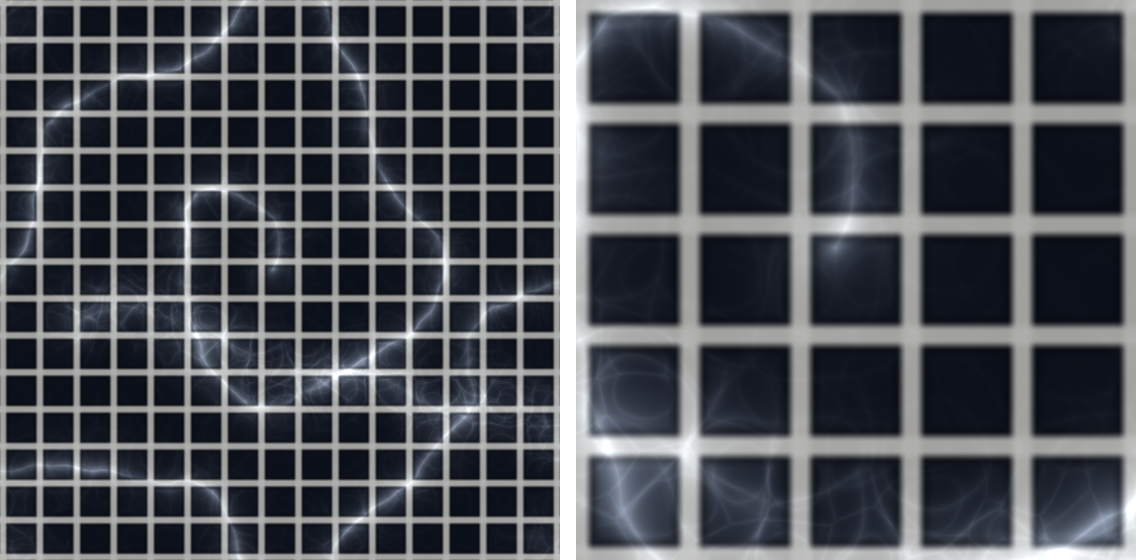
Left: the whole. Right: its middle third, enlarged.
A WebGL 2 fragment shader for this pattern:

```glsl
#version 300 es
precision highp float;
// A soft grey lattice of 15 by 15 dark cells, crossed by pale glowing filaments.
// Filaments are quadratic splines with an exponential glow; cellular noise adds
// thin arcs and webs where the haze is dense.

uniform vec2 u_resolution;
out vec4 fragColor;

// Lattice
const float PITCH = 0.06597;
const float LINE_CORE = 0.0025;
const float LINE_EDGE = 0.0092;
const float RIM_WIDTH = 0.014;
const float RIM_SHADE = 0.35;
const vec3 CELL_COLOR = vec3(0.040, 0.057, 0.095);
const vec3 LINE_COLOR = vec3(0.625, 0.625, 0.615);

// Filaments
const vec3 GLOW_COLOR = vec3(0.88, 0.93, 1.0);
const float CORE_WIDTH = 0.007;
const float HALO_WIDTH = 0.030;
const float CORE_GAIN = 0.33;
const float HALO_GAIN = 0.14;
const float WISP_SCALE = 13.0;
const float WISP_GAIN = 0.30;
const int SPLINE_STEPS = 4;

// Spline controls, one strand each
const vec2 UPPER_LEFT[8] = vec2[8](vec2(0.46, 1.08), vec2(0.42, 0.95), vec2(0.34, 0.88), vec2(0.20, 0.86),
    vec2(0.07, 0.78), vec2(0.07, 0.64), vec2(0.04, 0.54), vec2(-0.06, 0.45));
const vec2 OUTER_HOOK[8] = vec2[8](vec2(0.57, 1.06), vec2(0.595, 0.93), vec2(0.66, 0.83), vec2(0.66, 0.69),
    vec2(0.77, 0.60), vec2(0.81, 0.50), vec2(0.72, 0.39), vec2(0.60, 0.33));
const vec2 INNER_HOOK[8] = vec2[8](vec2(0.72, 0.39), vec2(0.60, 0.33), vec2(0.47, 0.25), vec2(0.35, 0.36),
    vec2(0.33, 0.50), vec2(0.33, 0.68), vec2(0.52, 0.63), vec2(0.46, 0.41));
const vec2 LOWER_RIGHT[8] = vec2[8](vec2(0.58, -0.06), vec2(0.60, 0.05), vec2(0.73, 0.13), vec2(0.78, 0.21),
    vec2(0.86, 0.28), vec2(0.82, 0.40), vec2(0.90, 0.47), vec2(1.10, 0.51));
const vec2 LOWER_LEFT[8] = vec2[8](vec2(-0.06, 0.16), vec2(0.05, 0.16), vec2(0.13, 0.175), vec2(0.25, 0.14),
    vec2(0.35, 0.145), vec2(0.40, 0.09), vec2(0.43, 0.03), vec2(0.44, -0.07));
const vec2 HAZE_BAND[8] = vec2[8](vec2(0.08, 0.40), vec2(0.20, 0.46), vec2(0.36, 0.42), vec2(0.50, 0.32),
    vec2(0.68, 0.34), vec2(0.78, 0.26), vec2(0.93, 0.30), vec2(1.07, 0.12));

vec2 hash2(vec2 p) {
    vec3 q = fract(p.xyx * vec3(0.1031, 0.1030, 0.0973));
    q += dot(q, q.yzx + 33.33);
    return fract((q.xx + q.yz) * q.zy);
}

// Distances to the nearest and second nearest cell points
vec2 cellular(vec2 p) {
    vec2 nearest = vec2(8.0);
    for (int y = -1; y <= 1; y++)
        for (int x = -1; x <= 1; x++) {
            vec2 cell = floor(p) + vec2(x, y);
            float d = length(cell + hash2(cell) - p);
            nearest = d < nearest.x ? vec2(d, nearest.x) : vec2(nearest.x, min(nearest.y, d));
        }
    return nearest;
}

float segmentDistance(vec2 p, vec2 a, vec2 b) {
    vec2 ab = b - a;
    return length(p - a - ab * clamp(dot(p - a, ab) / dot(ab, ab), 0.0, 1.0));
}

// Distance to a smooth spline through the midpoints of its controls
float strandDistance(vec2 p, vec2 k[8]) {
    float d = 9.0;
    for (int i = 1; i < 7; i++) {
        vec2 start = 0.5 * (k[i - 1] + k[i]);
        vec2 end = 0.5 * (k[i] + k[i + 1]);
        vec2 last = start;
        for (int j = 1; j <= SPLINE_STEPS; j++) {
            float t = float(j) / float(SPLINE_STEPS);
            vec2 next = mix(mix(start, k[i], t), mix(k[i], end, t), t);
            d = min(d, segmentDistance(p, last, next));
            last = next;
        }
    }
    return d;
}

float strandGlow(float d) {
    return CORE_GAIN * exp(-d / CORE_WIDTH) + HALO_GAIN * exp(-d / HALO_WIDTH);
}

// Thin curved threads: rings around cell points plus faint cell borders
float wisps(vec2 p) {
    vec2 f = cellular(p);
    float ring = exp(-abs(f.x - 0.42) * 22.0);
    float border = exp(-(f.y - f.x) * 16.0);
    return 0.45 * ring + 0.55 * border;
}

void main() {
    vec2 uv = gl_FragCoord.xy / u_resolution;

    // Filaments, gently bent by layered sines
    vec2 bent = uv + 0.004 * sin(uv.yx * 41.0 + vec2(0.4, 2.1)) + 0.002 * sin(uv.yx * 97.0 + uv * 31.0);
    float main1 = min(strandDistance(bent, UPPER_LEFT), strandDistance(bent, OUTER_HOOK));
    float main2 = min(strandDistance(bent, INNER_HOOK), strandDistance(bent, LOWER_RIGHT));
    float strand = min(min(main1, main2), strandDistance(bent, LOWER_LEFT));
    float band = strandDistance(bent, HAZE_BAND);
    float corner = length(abs(uv - 0.5) - 0.5) / 0.085;
    float haze = exp(-band * band / 0.0028) + 0.8 * exp(-corner * corner);
    float density = haze + 0.55 * exp(-strand / 0.045) + 0.04;
    float threads = wisps(bent * WISP_SCALE) + 0.5 * wisps(bent.yx * WISP_SCALE * 1.9 + 7.0);
    float patchiness = 0.75 + 0.25 * sin(uv.x * 19.0 + 2.0 * sin(uv.y * 23.0));
    float glow = strandGlow(strand) + 0.30 * strandGlow(band) + 0.10 * haze;
    glow = glow * patchiness + WISP_GAIN * density * threads * 0.65;

    // Lattice with softly shaded cell rims
    vec2 toLine = (0.5 - abs(fract((uv - 0.5) / PITCH + 0.5) - 0.5)) * PITCH;
    vec2 lines = 1.0 - smoothstep(LINE_CORE, LINE_EDGE, toLine);
    float grid = 1.0 - (1.0 - lines.x) * (1.0 - lines.y);
    float rim = 1.0 - smoothstep(LINE_EDGE * 0.7, RIM_WIDTH, min(toLine.x, toLine.y));
    float crossing = lines.x * lines.y;

    vec3 color = (CELL_COLOR + GLOW_COLOR * glow) * (1.0 - RIM_SHADE * rim);
    vec3 lit = LINE_COLOR * (1.0 + 0.08 * crossing) + GLOW_COLOR * glow * 0.75;
    fragColor = vec4(min(mix(color, lit, grid), 1.0), 1.0);
}
```
